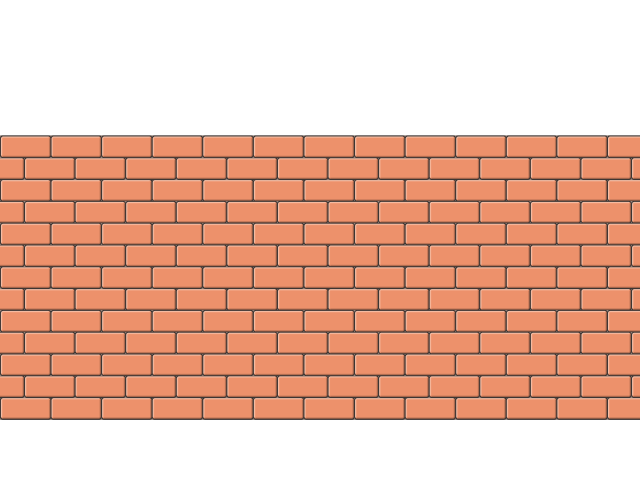
Give the GLSL for this pattern, as a Shadertoy shader.

```glsl
// A band of bevelled clay bricks in running bond across a white canvas.

// Lengths are fractions of the canvas width.
#define ROWS 13.0
#define BRICK vec2(0.07904, 0.03407)
#define WALL_ORIGIN vec2(0.0006, 0.1135)
#define ROW_SHIFT 0.476
#define CORNER_RADIUS 0.0046
#define OUTLINE 0.0009
#define BEVEL 0.0042

const vec3 PAPER = vec3(1.0);
const vec3 CLAY = vec3(0.93, 0.57, 0.42);
const vec3 HIGHLIGHT = vec3(0.97, 0.77, 0.68);
const vec3 SHADE = vec3(0.62, 0.38, 0.28);
const vec3 JOINT = vec3(0.24, 0.21, 0.20);
const vec3 MORTAR = vec3(0.61, 0.53, 0.49);

// Antialiased coverage of the region where the signed distance is negative.
float coverage(float distance, float pixel) {
    return clamp(0.5 - distance / pixel, 0.0, 1.0);
}

// Position relative to the centre of the brick that contains p.
vec2 brickLocal(vec2 p) {
    float row = floor(p.y / BRICK.y);
    p.x -= mod(row, 2.0) * ROW_SHIFT * BRICK.x;
    return (fract(p / BRICK) - 0.5) * BRICK;
}

vec3 brickColor(vec2 local, float pixel) {
    // Rounded box distance and its outward normal near the rim
    vec2 q = abs(local) - 0.5 * BRICK + CORNER_RADIUS;
    vec2 rim = max(q, 0.0);
    float d = length(rim) + min(max(q.x, q.y), 0.0) - CORNER_RADIUS;
    vec2 normal = normalize(rim + 1e-6) * sign(local);

    // Bevel lit from the upper left
    float light = clamp(dot(normal, vec2(-1.0, 1.0)), -1.0, 1.0);
    float slope = smoothstep(-BEVEL, -OUTLINE, d);
    vec3 color = mix(CLAY, light > 0.0 ? HIGHLIGHT : SHADE, abs(light) * slope);

    // Dark outline, then mortar in the gaps between rounded corners
    color = mix(JOINT, color, coverage(d + OUTLINE, pixel));
    return mix(MORTAR, color, coverage(d - OUTLINE, pixel));
}

void mainImage(out vec4 fragColor, in vec2 fragCoord) {
    float pixel = 1.0 / iResolution.x;
    vec2 p = fragCoord * pixel - WALL_ORIGIN;

    // Wall band, with half an outline beyond its top and bottom rows
    float halfHeight = 0.5 * ROWS * BRICK.y;
    float band = abs(p.y - halfHeight) - halfHeight - OUTLINE;
    vec2 inside = vec2(p.x, clamp(p.y, 0.0, 2.0 * halfHeight - 1e-5));

    vec3 wall = brickColor(brickLocal(inside), pixel);
    fragColor = vec4(mix(PAPER, wall, coverage(band, pixel)), 1.0);
}
```
